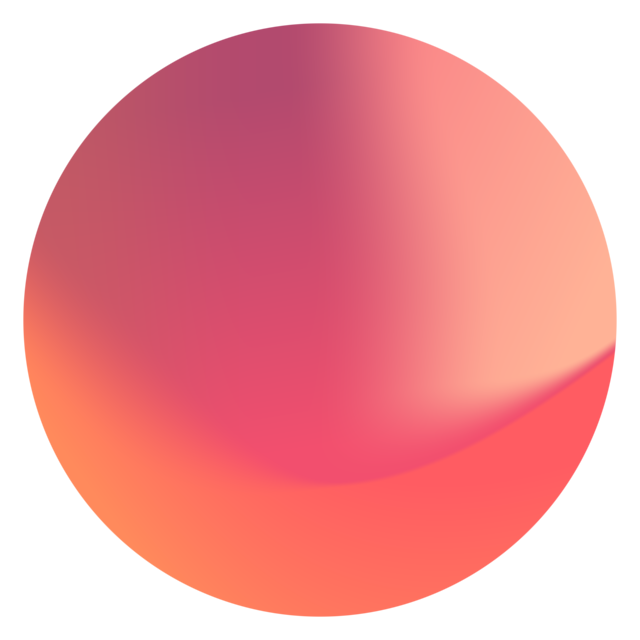
A three.js fragment shader for this background:

```glsl
// A disc on white, filled with soft gradients: a mauve-to-pink field, a peach
// glow on the right, and a coral bowl below. The bowl's rim is a hyperbola that
// is crisp on the right and melts into a wide blur on the left.

varying vec2 vUv;

const vec3 PAPER      = vec3(1.0);
const vec3 MAUVE      = vec3(0.70, 0.29, 0.43);
const vec3 PINK       = vec3(0.95, 0.31, 0.43);
const vec3 CLAY       = vec3(0.78, 0.39, 0.37);
const vec3 ROSE_PEACH = vec3(0.98, 0.52, 0.53);
const vec3 PALE_PEACH = vec3(1.00, 0.70, 0.59);
const vec3 CORAL      = vec3(1.00, 0.36, 0.385);
const vec3 ORANGE     = vec3(1.00, 0.54, 0.36);

const vec2  DISC_CENTER = vec2(0.5);
const float DISC_RADIUS = 0.4635;
const float DISC_SOFT   = 0.0014;

const vec2  RIM_LOW     = vec2(0.508, 0.242); // lowest point of the bowl rim
const float RIM_ROUND   = 0.39;               // roundness of its bottom
const float RIM_LEFT    = 1.4;                // extra steepness on the left
const float BLUR_CRISP  = 0.005;
const float BLUR_WIDE   = 0.13;

// Height of the bowl rim at x
float rimHeight(float x) {
  float dx = x - RIM_LOW.x;
  float rise = sqrt(dx * dx + RIM_ROUND * RIM_ROUND) - RIM_ROUND;
  return RIM_LOW.y + rise * (dx < 0.0 ? RIM_LEFT : 1.0);
}

// Mauve at the top, pink at the bottom, clay towards the left
vec3 upperField(vec2 p) {
  float fall = (0.87 - p.y) / 0.57 - 0.3 * (0.5 - p.x);
  vec3 color = mix(MAUVE, PINK, clamp(fall, 0.0, 1.0));
  float warmth = 0.6 * (1.0 - smoothstep(0.05, 0.40, p.x));
  return mix(color, CLAY, warmth);
}

// Peach, paler towards the lower right
vec3 peachField(vec2 p) {
  float t = 1.3 * (p.x - 0.6) + 0.6 * (0.9 - p.y);
  return mix(ROSE_PEACH, PALE_PEACH, clamp(t / 0.65, 0.0, 1.0));
}

// Share of peach: grows to the right and fades just above the rim
float peachAmount(vec2 p, float aboveRim) {
  float up = smoothstep(0.5, 0.95, p.y);
  float across = smoothstep(mix(0.48, 0.44, up), mix(0.79, 0.68, up), p.x);
  float fade = mix(0.14, 0.025, smoothstep(0.60, 0.96, p.x));
  return across * smoothstep(0.0, fade, aboveRim);
}

// Coral near the rim, orange deeper down and to the left
vec3 bowlField(vec2 p, float aboveRim) {
  float t = -2.5 * aboveRim + 1.05 * (0.6 - p.x);
  return mix(CORAL, ORANGE, clamp(t, 0.0, 1.0));
}

void main() {
  vec2 p = vUv;
  float aboveRim = p.y - rimHeight(p.x);

  // Upper fields
  vec3 color = mix(upperField(p), peachField(p), peachAmount(p, aboveRim));

  // Bowl, with a blur that widens to the left
  float blur = mix(BLUR_WIDE, BLUR_CRISP, smoothstep(0.15, 0.54, p.x));
  float bowl = 1.0 - smoothstep(-blur, blur, aboveRim);
  color = mix(color, bowlField(p, aboveRim), bowl);

  // Disc mask
  float edge = length(p - DISC_CENTER) - DISC_RADIUS;
  color = mix(color, PAPER, smoothstep(-DISC_SOFT, DISC_SOFT, edge));

  gl_FragColor = vec4(color, 1.0);
}
```
